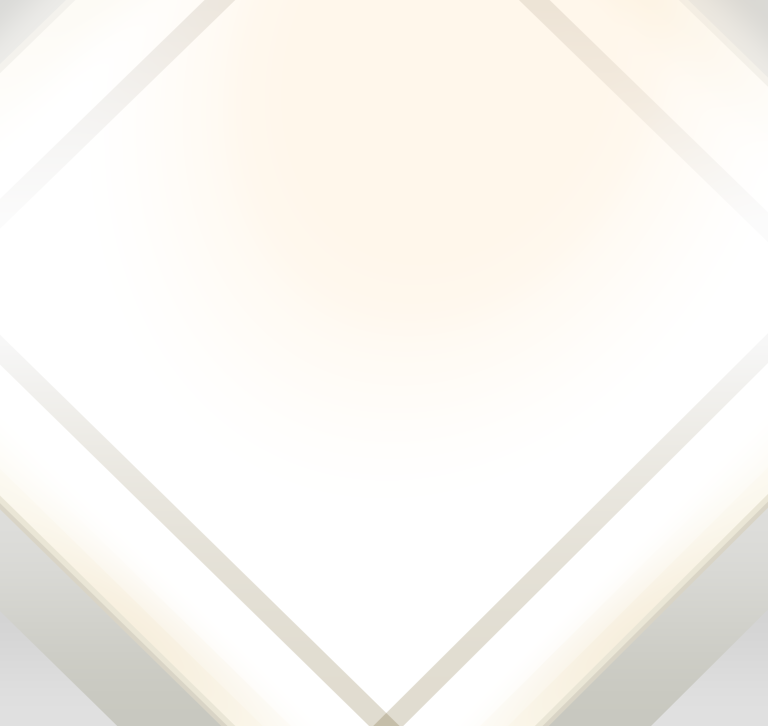
Give the GLSL for this background, as a Shadertoy shader.

```glsl
// Pale nested diamond frames with grey bands, cream bevels and a warm upper glow.

const float ASPECT_HEIGHT = 0.948;
const vec3 WHITE = vec3(1.0);

// Smooth step up at an edge, one pixel wide.
float edge(float d, float start, float px) {
    return smoothstep(start - px, start + px, d);
}

// Coverage of a strip between two offsets.
float strip(float d, float inner, float outer, float px) {
    return edge(d, inner, px) * (1.0 - edge(d, outer, px));
}

// Skewed elliptical glow strength, with faint contour rings.
float glowAmount(vec2 p, vec2 center, vec2 radii, float skew) {
    vec2 q = p - center;
    float r = length(vec2(q.x - skew * q.y, q.y) / radii);
    float soft = 1.0 - smoothstep(0.38, 1.02, r);
    float core = 1.0 - smoothstep(0.56, 0.62, r);
    return clamp(soft * 0.9 + core * 0.1 + 0.012 * sin(r * 75.0) * soft, 0.0, 1.0);
}

// Upper frame: d grows from the center towards the top corners.
vec3 upperFrame(vec3 color, float d, float y, float px) {
    float rise = clamp((y - 0.66) / 0.28, 0.0, 1.0);
    vec3 cream = mix(WHITE, vec3(0.993, 0.984, 0.962), rise);
    vec3 grey = mix(vec3(0.925, 0.922, 0.91), vec3(0.855, 0.855, 0.845),
                    smoothstep(0.39, 0.48, d));
    color = mix(color, cream, smoothstep(0.25, 0.36, d));
    color = mix(color, vec3(0.955, 0.95, 0.93), edge(d, 0.383, px));
    color = mix(color, grey, edge(d, 0.395, px));
    vec3 bandTint = mix(vec3(0.985), vec3(0.93, 0.922, 0.91), rise);
    return color * mix(WHITE, bandTint, strip(d, 0.180, 0.219, px));
}

// Lower frame: d grows from the center towards the bottom corners.
vec3 lowerFrame(vec3 color, float d, float y, float px) {
    float warmth = exp(-pow((y - 0.13) / 0.13, 2.0));
    vec3 cream = mix(vec3(0.985, 0.973, 0.93), vec3(0.968, 0.935, 0.865), warmth);
    float bevel = 0.6 * smoothstep(0.075, 0.195, d)
                + 0.2 * edge(d, 0.122, px) * (1.0 - smoothstep(0.0, 0.4, y))
                + 0.2 * edge(d, 0.158, px);
    color = mix(color, cream, bevel);

    // Narrow olive rims, wide grey band, then the pale corner.
    color = mix(color, vec3(0.918, 0.902, 0.84), edge(d, 0.193, px));
    color = mix(color, vec3(0.85, 0.833, 0.775), edge(d, 0.203, px));
    vec3 grey = mix(vec3(0.785, 0.785, 0.752), vec3(0.87, 0.87, 0.86),
                    smoothstep(0.0, 0.3, y));
    color = mix(color, grey, edge(d, 0.211, px));
    vec3 corner = mix(vec3(0.88), vec3(0.83), smoothstep(0.0, 0.16, y));
    return mix(color, corner, edge(d, 0.344, px));
}

void mainImage(out vec4 fragColor, in vec2 fragCoord) {
    vec2 p = fragCoord / iResolution.xy * vec2(1.0, ASPECT_HEIGHT);
    float px = 1.0 / iResolution.x;

    // Diagonal distances of the two frames.
    float upper = 0.975 * abs(p.x - 0.491) - (ASPECT_HEIGHT - p.y);
    float lowerLeft = 0.982 * (0.503 - p.x) - p.y;
    float lowerRight = 0.998 * (p.x - 0.503) - p.y;

    vec3 color = upperFrame(WHITE, upper, p.y, px);
    color = lowerFrame(color, max(lowerLeft, lowerRight), p.y, px);

    // Two thin translucent strips that cross at the bottom tip.
    float fade = clamp(p.y * p.y * 4.0, 0.0, 1.0);
    vec3 stripTint = mix(vec3(0.88, 0.863, 0.815), vec3(0.968), fade);
    color *= mix(WHITE, stripTint, strip(lowerLeft, -0.017, 0.022, px));
    color *= mix(WHITE, stripTint, strip(lowerRight, -0.017, 0.022, px));

    // Warm light over everything.
    float glow = glowAmount(p, vec2(0.586, 0.870), vec2(0.482, 0.599), 0.15);
    color *= mix(WHITE, vec3(1.0, 0.968, 0.922), glow);

    fragColor = vec4(color, 1.0);
}
```
